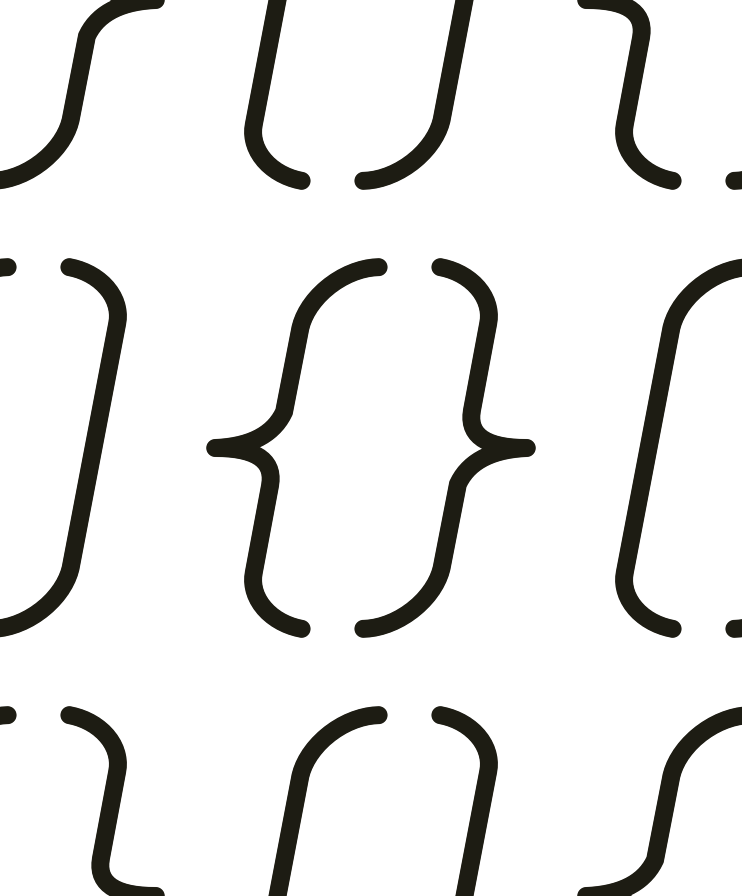
Write a Shadertoy shader that draws this pattern.

```glsl
// Two by two checkerboard of slanted curly and plain bracket pairs, dark strokes on white.

// Distance to a straight stroke axis from a to b
float segment(vec2 p, vec2 a, vec2 b) {
    vec2 ab = b - a;
    vec2 ap = p - a;
    return length(ap - ab * clamp(dot(ap, ab) / dot(ab, ab), 0.0, 1.0));
}

// Distance to a conic arc from a to c, pulled towards b by weight
// (1.0 is a parabola, about 0.7 is an elliptic quarter)
float conic(vec2 p, vec2 a, vec2 b, vec2 c, float weight) {
    const int STEPS = 16;
    float d = 1e3;
    vec2 last = a;
    for (int i = 1; i <= STEPS; i++) {
        float t = float(i) / float(STEPS);
        vec3 k = vec3((1.0 - t) * (1.0 - t), 2.0 * weight * t * (1.0 - t), t * t);
        vec2 next = (k.x * a + k.y * b + k.z * c) / (k.x + k.y + k.z);
        d = min(d, segment(p, last, next));
        last = next;
    }
    return d;
}

// Distance to the axis of a right-hand bracket
float bracket(vec2 p, bool curly) {
    vec2 shoulder = vec2(1.005, 1.07);
    vec2 hip = vec2(0.605, -1.03);

    // Rounded ends shared by both kinds
    float d = conic(p, vec2(0.595, 1.55), vec2(1.08, 1.46), shoulder, 0.71);
    d = min(d, conic(p, hip, vec2(0.485, -1.54), vec2(-0.065, -1.55), 0.66));
    if (!curly) return min(d, segment(p, shoulder, hip));

    // Stems that swing out to a shared tip
    vec2 upper = vec2(0.865, 0.32);
    vec2 lower = vec2(0.745, -0.31);
    vec2 tip = vec2(1.335, 0.0);
    d = min(d, segment(p, shoulder, upper));
    d = min(d, conic(p, upper, vec2(0.81, 0.0), tip, 1.0));
    d = min(d, conic(p, tip, vec2(0.88, -0.02), lower, 1.0));
    return min(d, segment(p, lower, hip));
}

void mainImage(out vec4 fragColor, in vec2 fragCoord) {
    // Cells are centred on the canvas corners, edge midpoints and centre
    vec2 grid = 2.0 * fragCoord / iResolution.xy;
    vec2 cell = floor(grid + 0.5);
    vec2 p = (grid - cell) * vec2(3.18, 3.84);
    bool curly = mod(cell.x + cell.y, 2.0) < 0.5;

    // The left bracket is the right one turned half a revolution
    float d = min(bracket(p, curly), bracket(-p, curly)) - 0.077;

    float pixel = 7.68 / iResolution.y;
    float ink = 1.0 - smoothstep(-0.6 * pixel, 0.6 * pixel, d);
    fragColor = vec4(mix(vec3(1.0), vec3(0.115, 0.11, 0.075), ink), 1.0);
}
```
